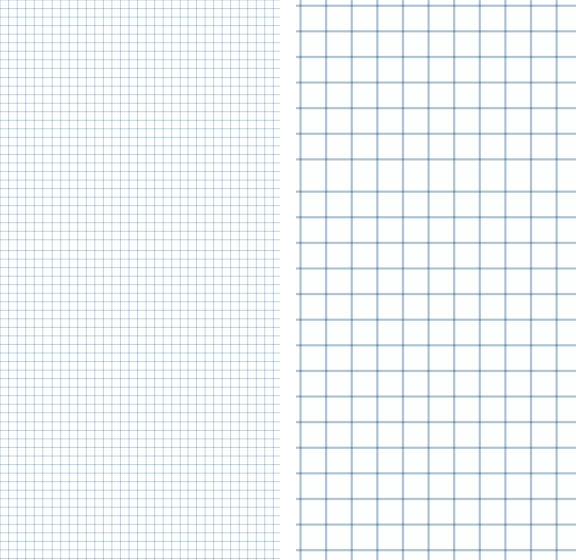
Left: the whole. Right: its middle third, enlarged.
Give the GLSL for this pattern, as a WebGL 1 fragment shader.

```glsl
precision highp float;
// Sheet of fine blue squared paper with slightly uneven ruling.

uniform vec2 u_resolution;

// Share of a one-pixel box covered by the nearest grid line
float boxCoverage(float coord, float halfWidth, float halfPixel) {
  float d = fract(coord + 0.5) - 0.5;
  float overlap = min(d + halfPixel, halfWidth) - max(d - halfPixel, -halfWidth);
  return max(overlap, 0.0) / (2.0 * halfPixel);
}

// Two offset boxes give a softer edge with an even total weight
float lineCoverage(float coord, float pixel) {
  float spread = 0.2 * pixel;
  return 0.5 * (boxCoverage(coord - spread, 0.042, 0.5 * pixel)
              + boxCoverage(coord + spread, 0.042, 0.5 * pixel));
}

void main() {
  // Cell units measured from the top left, 32.8 cells across
  float cellsPerPixel = 32.8 / u_resolution.x;
  vec2 cell = vec2(gl_FragCoord.x, u_resolution.y - gl_FragCoord.y) * cellsPerPixel;

  // Small jumps in the ruling where the sheet is joined
  vec2 ruled = cell;
  ruled.x -= 0.01 + 0.10 * step(5.5, cell.x) - 0.09 * step(21.5, cell.x);
  ruled.y -= 0.09 * step(8.5, cell.y) + 0.26 * step(28.7, cell.y)
           + 0.07 * step(48.87, cell.y);

  float vertical = lineCoverage(ruled.x, cellsPerPixel);
  float horizontal = lineCoverage(ruled.y, cellsPerPixel);

  // Inks multiply so the crossings are darker
  vec3 color = vec3(0.993, 1.0, 1.0);
  color *= mix(vec3(1.0), vec3(0.68, 0.75, 0.82), vertical);
  color *= mix(vec3(1.0), vec3(0.68, 0.76, 0.81), horizontal);
  gl_FragColor = vec4(color, 1.0);
}
```
